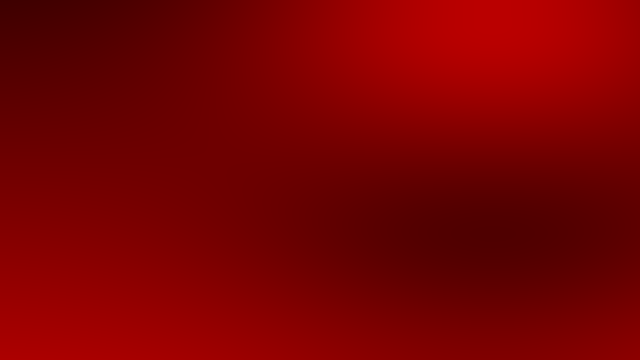
Give the GLSL for this background, as a Shadertoy shader.

```glsl
// A soft red mesh gradient: dark upper left, bright upper right,
// a dark hollow at lower right and a warm lower left corner.
// Two vertical brightness profiles are blended by a horizontal bell curve.

// Left side: a steady fade from a bright floor to a dark ceiling.
float leftProfile(float y) {
    return 0.68 - 0.45 * y;
}

// Right side: a hollow at y = 0.35 between a faint floor and a strong top glow.
float rightProfile(float y) {
    float topGlow = 0.42 * smoothstep(0.35, 0.93, y);
    float floorGlow = 0.20 * (1.0 - smoothstep(-0.05, 0.35, y));
    return 0.31 + topGlow + floorGlow;
}

// Weight of the right profile, peaking right of the centre.
float rightWeight(float x) {
    float d = (x - 0.77) / 0.40;
    return exp(-d * d);
}

void mainImage(out vec4 fragColor, in vec2 fragCoord) {
    vec2 uv = fragCoord / iResolution.xy;
    float red = mix(leftProfile(uv.y), rightProfile(uv.y), rightWeight(uv.x));
    fragColor = vec4(red, 0.0, 0.0, 1.0);
}
```
